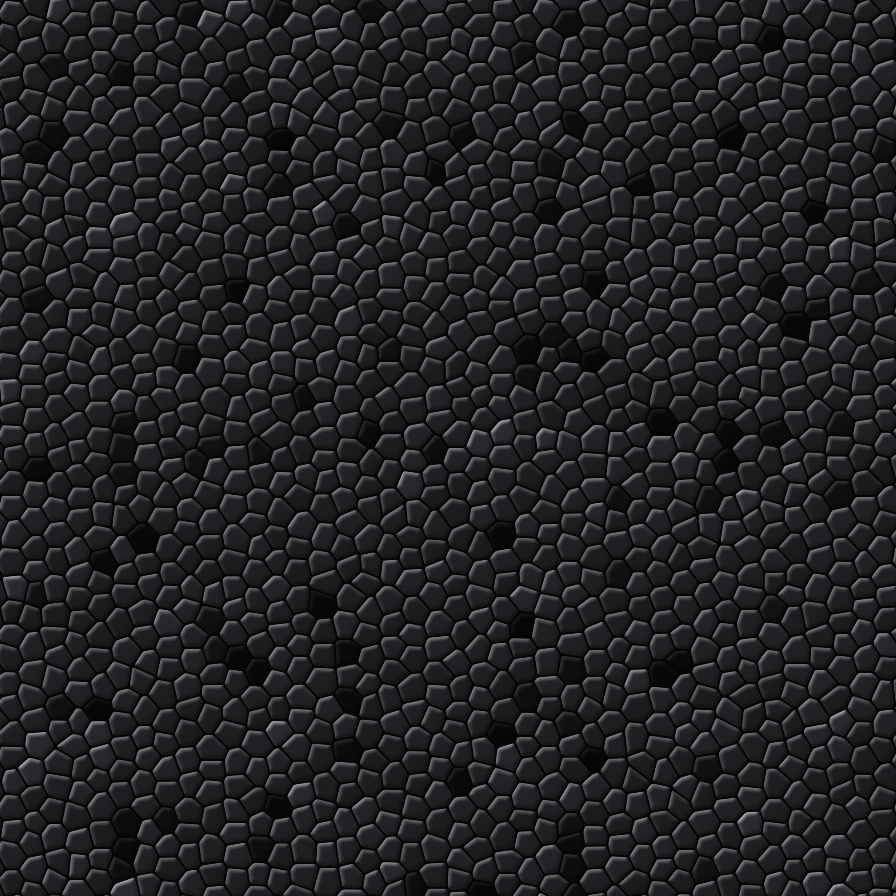
Give the GLSL for this texture, as a WebGL 1 fragment shader.

```glsl
precision highp float;
// Black pebbled leather: small faceted grains packed in a loose honeycomb.
// Jittered staggered columns seed a Voronoi pattern; a soft minimum of the
// border distances gives each grain a groove, a bevel and a lit upper left rim.

uniform vec2 u_resolution;

const float COLUMNS = 40.0;         // grain columns across the canvas
const float ROW_PITCH = 1.111;      // row spacing, in column widths
const float JITTER = 0.52;          // scatter of the grain centres
const float ROUNDING = 30.0;        // higher gives sharper grain corners
const float GROOVE = 0.042;         // half width of the dark groove
const float BEVEL = 0.29;           // reach of the bevel into the grain
const float DARK_SHARE = 0.06;      // portion of nearly black grains
const float LIGHT_SHARE = 0.04;     // portion of paler grains
const vec2 LIGHT_DIR = vec2(-0.6, 0.8);
const vec3 FACE_COLOR = vec3(0.115, 0.121, 0.130);
const vec3 RIM_COLOR = vec3(0.385, 0.385, 0.392);
const vec3 GROOVE_COLOR = vec3(0.018, 0.018, 0.020);
const float SHADE = 0.42;           // darkening of the lower right rim

vec2 hash2(vec2 p) {
  vec3 q = fract(p.xyx * vec3(0.1031, 0.1030, 0.0973));
  q += dot(q, q.yzx + 33.33);
  return fract((q.xx + q.yz) * q.zy);
}

// Centre of a grain; every second column is shifted by half a row.
vec2 grainCenter(vec2 id) {
  vec2 scatter = (hash2(id + 71.0) - 0.5) * JITTER;
  float stagger = 0.5 * mod(id.x, 2.0);
  return vec2(id.x + 0.5, (id.y + 0.5 + stagger) * ROW_PITCH) + scatter;
}

// Grid cell in column steps from p, allowing for the stagger.
vec2 gridCell(vec2 p, vec2 offset) {
  float column = floor(p.x) + offset.x;
  float row = floor(p.y / ROW_PITCH - 0.5 * mod(column, 2.0));
  return vec2(column, row + offset.y);
}

// Brightness of one whole grain.
float grainTone(vec2 id) {
  vec2 h = hash2(id + 13.7);
  float tone = mix(0.88, 1.12, h.y);
  if (h.x < DARK_SHARE) tone = mix(0.18, 0.6, h.y);
  else if (h.x > 1.0 - LIGHT_SHARE) tone = mix(1.15, 1.4, h.y);
  return tone;
}

void main() {
  float side = min(u_resolution.x, u_resolution.y);
  vec2 p = gl_FragCoord.xy / side * COLUMNS;
  float pixel = COLUMNS / side;

  // Find the grain that holds this point.
  vec2 id = vec2(0.0);
  vec2 center = vec2(0.0);
  float nearest = 1e5;
  for (int j = -2; j <= 2; j++) {
    for (int i = -2; i <= 2; i++) {
      vec2 cell = gridCell(p, vec2(float(i), float(j)));
      vec2 c = grainCenter(cell);
      float d = dot(c - p, c - p);
      if (d < nearest) {
        nearest = d;
        id = cell;
        center = c;
      }
    }
  }

  // Blend the distances and directions of all its borders.
  float weightSum = 0.0;
  vec2 normal = vec2(0.0);
  for (int j = -2; j <= 2; j++) {
    for (int i = -2; i <= 2; i++) {
      vec2 cell = gridCell(center, vec2(float(i), float(j)));
      vec2 across = grainCenter(cell) - center;
      float span = length(across);
      if (span > 0.001) {
        vec2 direction = across / span;
        float border = 0.5 * span - dot(p - center, direction);
        float weight = exp(-ROUNDING * border);
        weightSum += weight;
        normal += weight * direction;
      }
    }
  }
  float depth = -log(weightSum) / ROUNDING;
  normal /= weightSum;

  // Light the bevel from the upper left, over a faint slope of the face.
  float slope = 1.0 - smoothstep(GROOVE * 0.5, BEVEL, depth);
  float light = dot(normal, LIGHT_DIR) * slope;
  float tilt = 1.0 + 0.1 * dot(p - center, LIGHT_DIR);
  vec3 color = FACE_COLOR * tilt * (1.0 - SHADE * max(-light, 0.0));
  color += RIM_COLOR * max(light, 0.0);
  color *= grainTone(id);

  // Sink the groove between the grains.
  float soft = max(0.02, 0.5 * pixel);
  float raised = smoothstep(GROOVE - soft, GROOVE + soft, depth);
  gl_FragColor = vec4(mix(GROOVE_COLOR, color, raised), 1.0);
}
```
